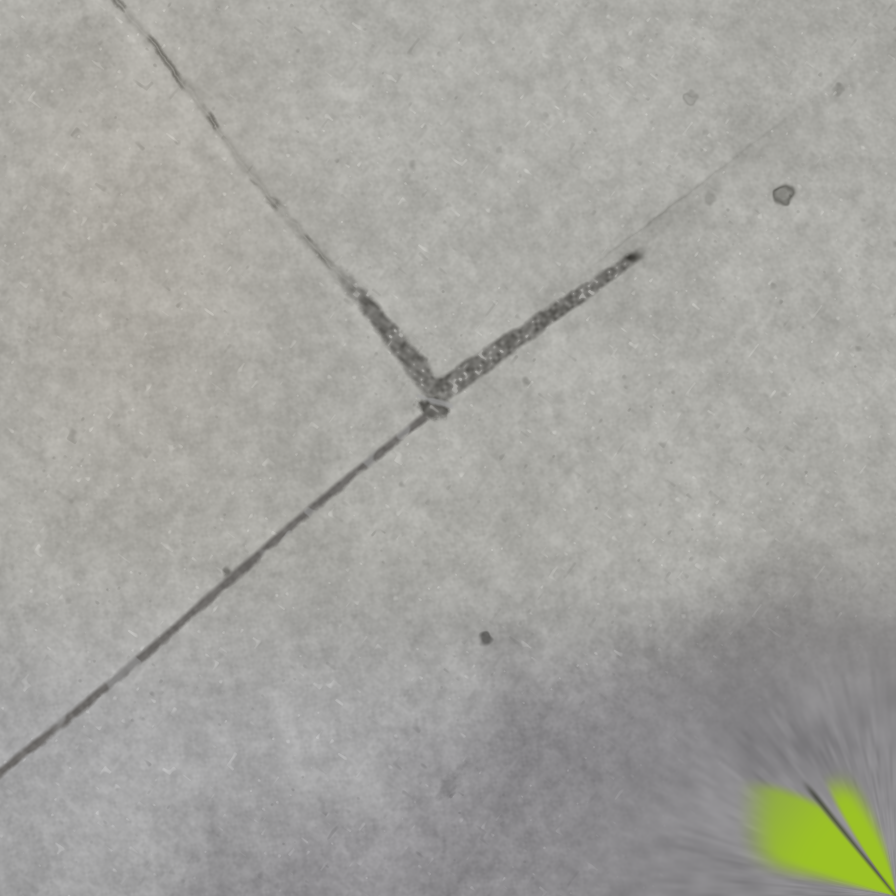
This texture is drawn by a Shadertoy shader. Its source:

```glsl
// Weathered concrete slabs meeting at a Y-shaped joint, with a green leaf in the corner.
// Layered value noise makes the cement; segment distances carve the grit-filled joints,
// and polar coordinates around the lower right corner shape the leaf and soft streaks.

float hash(vec2 p) {
    return fract(sin(dot(p, vec2(127.1, 311.7))) * 43758.5453);
}

float noise(vec2 p) {
    vec2 i = floor(p), f = fract(p);
    f = f * f * (3.0 - 2.0 * f);
    return mix(mix(hash(i), hash(i + vec2(1, 0)), f.x),
               mix(hash(i + vec2(0, 1)), hash(i + vec2(1, 1)), f.x), f.y);
}

float fbm(vec2 p) {
    float sum = 0.0, amp = 0.5;
    for (int i = 0; i < 5; i++) {
        sum += amp * noise(p);
        p = mat2(1.6, 1.2, -1.2, 1.6) * p + 7.3;
        amp *= 0.5;
    }
    return sum;
}

// x: signed distance across the segment, y: position along it, z: true distance
vec3 segment(vec2 p, vec2 a, vec2 b) {
    vec2 d = b - a, q = p - a;
    float t = dot(q, d) / dot(d, d);
    return vec3((d.x * q.y - d.y * q.x) / length(d), t, length(q - d * clamp(t, 0.0, 1.0)));
}

float band(float dist, float halfWidth, float soft) {
    return 1.0 - smoothstep(halfWidth - soft, halfWidth + soft, dist);
}

float blob(vec2 p, vec2 center, vec2 size) {
    vec2 q = (p - center) / size;
    return exp(-dot(q, q));
}

vec3 concrete(vec2 p, float blur) {
    vec3 col = vec3(0.664, 0.662, 0.642);
    col += vec3(0.016, 0.004, -0.006) * blob(p, vec2(0.14, 0.72), vec2(0.18, 0.3));
    col += 0.012 * blob(p, vec2(0.55, 0.85), vec2(0.3, 0.2));
    col += vec3(-0.022, -0.02, 0.002) * smoothstep(0.42, 0.15, p.y);
    // Shaded, dirtier cement toward the lower right
    float edge = 0.47 * p.x - p.y - 0.09 + 0.2 * (fbm(p * 7.0) - 0.48);
    col -= vec3(0.095, 0.1, 0.092) * smoothstep(-0.1, 0.06, edge);
    col -= 0.03 * blob(p, vec2(0.72, 0.29), vec2(0.25, 0.03));
    col -= 0.03 * blob(p, vec2(0.9, 0.18), vec2(0.13, 0.08));
    col += 0.05 * blob(p, vec2(0.42, 0.02), vec2(0.06, 0.05));
    // Blotches, mottling, sandy grain and scattered specks
    float sharp = 1.0 - blur;
    vec2 g = mat2(0.8, 0.6, -0.6, 0.8) * p;
    col += 0.08 * (fbm(p * 12.0) - 0.48) + 0.1 * (1.0 - 0.7 * blur) * (fbm(g * 55.0 + 3.0) - 0.48);
    col += sharp * 0.038 * (noise(g * 300.0) + noise(g * 170.0 + 9.0) - 1.0);
    col += sharp * 0.07 * smoothstep(0.88, 1.0, noise(g * 130.0 + 5.0));
    return col - sharp * 0.09 * smoothstep(0.86, 1.0, noise(g * 110.0 + 40.0)) * noise(p * 12.0);
}

void joints(inout vec3 col, vec2 p) {
    float rough = fbm(p * 60.0) - 0.48;
    vec2 g = mat2(0.8, 0.6, -0.6, 0.8) * p;
    float grit = noise(g * 230.0) * 0.6 + noise(g * 120.0) * 0.4;
    vec3 fill = vec3(0.43, 0.425, 0.41) + 0.32 * (grit - 0.5);
    fill += 0.12 * smoothstep(0.66, 0.82, grit);

    // Lower left: narrow dark crack with a pale lip
    vec3 s = segment(p, vec2(-0.01, 0.13), vec2(0.493, 0.549));
    float bow = s.x + 0.003 * sin(s.y * 6.3) + 0.003 * rough;
    float end = band(s.y, 1.0, 0.02);
    col += 0.02 * end * band(abs(bow - 0.011), 0.004, 0.006);
    float chips = smoothstep(0.72, 0.85, noise(g * 60.0));
    vec3 crack = mix(vec3(0.39, 0.38, 0.37) + 0.12 * (grit - 0.5), vec3(0.56), 0.7 * chips);
    col = mix(col, crack, 0.88 * end * band(abs(bow), 0.0043 + 0.005 * rough, 0.003));

    // Upper left: wide grit near the junction, then a faint broken groove
    s = segment(p, vec2(0.487, 0.56), vec2(0.122, 1.005));
    float above = smoothstep(-0.02, 0.01, s.y);
    float off = abs(s.x + 0.004 * sin(s.y * 9.0) + 0.009 * rough);
    col -= 0.035 * above * band(off, 0.006, 0.005);
    col += 0.02 * above * band(abs(s.x - 0.013), 0.006, 0.006);
    col = mix(col, fill, 0.88 * above * band(s.y, 0.27, 0.06) * band(off, 0.0125 - 0.018 * s.y, 0.004));
    float broken = smoothstep(0.48, 0.75, noise(g * 55.0 + 2.0));
    col -= smoothstep(0.2, 0.3, s.y) * (0.03 + 0.15 * broken) * band(abs(off - 0.002), 0.002, 0.0025);

    // Upper right: tapering grit band that continues as a shallow groove
    s = segment(p, vec2(0.49, 0.562), vec2(0.722, 0.722));
    float wide = band(s.y, 0.96, 0.06) * smoothstep(-0.02, 0.03, s.y);
    col = mix(col, fill, 0.9 * wide * band(abs(s.x + 0.005 * rough), 0.0135 - 0.0085 * s.y, 0.003));
    col -= 0.2 * blob(p, vec2(0.705, 0.713), vec2(0.011, 0.005));
    s = segment(p, vec2(0.64, 0.68), vec2(1.01, 0.963));
    float along = smoothstep(0.0, 0.2, s.y);
    col -= 0.025 * along * band(abs(s.x + 0.004), 0.009, 0.005);
    col -= 0.08 * along * band(abs(s.x - 0.005 + 0.004 * rough), 0.001, 0.003) * band(s.y, 0.6, 0.3);

    // Crumbled junction with a pale chip across it
    float crumb = length((p - vec2(0.482, 0.545)) / vec2(1.3, 1.0));
    col = mix(col, fill - 0.07, 0.85 * band(crumb + 0.02 * rough, 0.011, 0.005));
    s = segment(p, vec2(0.467, 0.558), vec2(0.503, 0.547));
    col = mix(col, vec3(0.62), 0.75 * band(s.z + 0.006 * rough, 0.002, 0.002));
}

void pits(inout vec3 col, vec2 p) {
    // Each pit: centre, radius, depth
    vec4 pit[8] = vec4[8](vec4(0.875, 0.783, 0.012, 0.2), vec4(0.77, 0.89, 0.007, 0.08),
        vec4(0.542, 0.288, 0.006, 0.22), vec4(0.587, 0.575, 0.004, 0.13), vec4(0.935, 0.9, 0.005, 0.13),
        vec4(0.46, 0.815, 0.005, 0.1), vec4(0.255, 0.362, 0.005, 0.2), vec4(0.79, 0.778, 0.006, 0.08));
    for (int i = 0; i < 8; i++) {
        float d = length(p - pit[i].xy) + 0.006 * (noise(p * 140.0) - 0.5);
        float rim = band(abs(d - pit[i].z * 0.8), 0.0015, 0.002);
        float hole = band(d, pit[i].z, 0.003);
        col -= pit[i].w * (i < 2 ? 0.6 * rim + 0.6 * hole : hole);
    }
    float smear = segment(p, vec2(0.492, 0.112), vec2(0.522, 0.148)).z;
    col -= 0.08 * band(smear + 0.04 * (fbm(p * 50.0) - 0.48), 0.006, 0.007);
}

void leaf(inout vec3 col, float r, float a) {
    float left = smoothstep(7.0, 21.0, a) * band(a, 50.0 - 160.0 * max(r - 0.13, 0.0), 3.0);
    left *= band(r, 0.16 + 0.0018 * (a - 18.0), 0.03);
    float right = smoothstep(0.0, 4.0, a - 51.0 - 35.0 * r) * band(a, 82.0 - 110.0 * r, 7.0) * band(r, 0.14, 0.022);
    vec3 green = mix(vec3(0.61, 0.76, 0.15), vec3(0.56, 0.66, 0.29), smoothstep(0.1, 0.2, r));
    col = mix(col, green, max(left, right));
    // Dark fold between the two lobes
    float fold = abs(a - 51.0) * radians(1.0) * r;
    col = mix(col, vec3(0.24, 0.25, 0.21), 0.8 * band(fold, 0.001 + 0.01 * r, 0.003) * band(r, 0.155, 0.015));
}

void mainImage(out vec4 fragColor, in vec2 fragCoord) {
    vec2 p = fragCoord / iResolution.xy, q = vec2(1.0 - p.x, p.y);
    float r = length(q), a = atan(q.y, q.x);
    float blur = 1.0 - smoothstep(0.2, 0.45, r + 0.1 * q.y);
    vec3 col = concrete(p, blur);
    // Soft radial streaks around the leaf
    col += blur * 0.1 * (noise(vec2(a * 18.0, r * 30.0)) * 0.5 + noise(vec2(a * 45.0, r * 45.0)) * 0.5 - 0.5);
    joints(col, p);
    pits(col, p);
    leaf(col, r, degrees(a));
    fragColor = vec4(clamp(col, 0.0, 1.0), 1.0);
}
```
